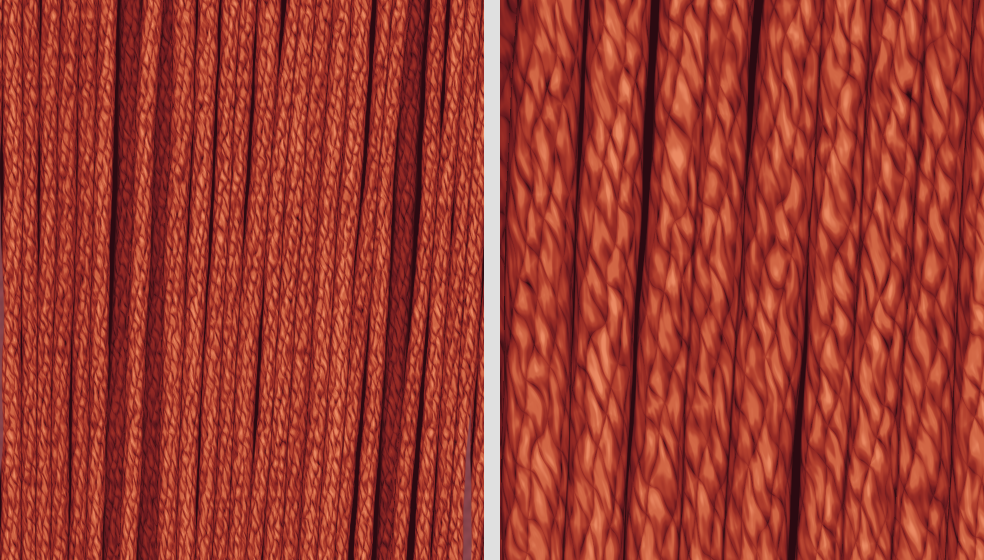
Left, the full canvas; right, a detail of the centre.
Reproduce this texture procedurally as a WebGL 2 fragment shader.

```glsl
#version 300 es
precision highp float;
// Hanging skeins of twisted rust-red cotton thread, packed side by side.
// Each strand is a wandering cylinder; the highest one wins at every point and
// carries a sheared lattice of slim stitches, fine fibres and dark crevices.

uniform vec2 u_resolution;
out vec4 outColor;

float hash(vec2 p) {
    vec3 q = fract(p.xyx * vec3(0.1031, 0.1030, 0.0973));
    q += dot(q, q.yzx + 33.33);
    return fract((q.x + q.y) * q.z);
}

float cornerSlope(vec2 cell, vec2 offset) {
    float angle = 6.2832 * hash(cell);
    return dot(vec2(cos(angle), sin(angle)), offset);
}

// Gradient noise, roughly -0.7 to 0.7
float noise(vec2 p) {
    vec2 i = floor(p), f = p - i;
    vec2 w = f * f * f * (f * (f * 6.0 - 15.0) + 10.0);
    vec2 e = vec2(1.0, 0.0);
    return mix(mix(cornerSlope(i, f), cornerSlope(i + e, f - e), w.x),
               mix(cornerSlope(i + e.yx, f - e.yx), cornerSlope(i + 1.0, f - 1.0), w.x), w.y);
}

// Diamonds that tile the plane, lit from one end, standing for the visible plies
float stitches(vec2 q) {
    vec2 a = fract(q) - 0.5, b = fract(q + 0.5) - 0.5;
    float da = abs(a.x) + abs(a.y), db = abs(b.x) + abs(b.y);
    vec2 c = da < db ? a : b;
    float body = pow(max(1.0 - 2.0 * min(da, db), 0.0), 0.55);
    return body * (0.9 + 0.8 * c.y - 0.5 * c.x);
}

// Shadow to highlight
vec3 threadColor(float v) {
    vec3 c = mix(vec3(0.17, 0.04, 0.065), vec3(0.23, 0.06, 0.08), smoothstep(0.0, 0.07, v));
    c = mix(c, vec3(0.42, 0.10, 0.12), smoothstep(0.06, 0.22, v));
    c = mix(c, vec3(0.58, 0.16, 0.14), smoothstep(0.20, 0.43, v));
    c = mix(c, vec3(0.70, 0.25, 0.18), smoothstep(0.42, 0.68, v));
    c = mix(c, vec3(0.82, 0.40, 0.27), smoothstep(0.66, 0.90, v));
    return mix(c, vec3(0.92, 0.54, 0.39), smoothstep(0.95, 1.25, v));
}

vec3 skein(vec2 p) {
    // Strands lean a little more towards the right
    float lean = 0.015 + 0.055 * smoothstep(0.0, 0.65, p.x);
    float u = (p.x - lean * (p.y - 0.5)) * 30.0 + 40.0;

    // Find the topmost strand and how far it stands above the next one
    float top = 0.0, second = 0.0, across = 0.0, roundness = 0.0, tone = 0.0, id = 0.0;
    for (int k = -2; k <= 2; k++) {
        float i = floor(u) + float(k);
        float sunken = step(0.86, hash(vec2(i, 3.0)));
        float center = i + 0.5 + 0.3 * (hash(vec2(i, 11.0)) - 0.5)
                     + 0.8 * (hash(vec2(i, 17.0)) - 0.5) * (p.y - 0.5)
                     + 0.35 * noise(vec2(p.y * 2.2, i * 7.3));
        float radius = mix(0.46, 0.64, hash(vec2(i, 23.0))) + 0.1 * sunken
                     + 0.07 * noise(vec2(p.y * 14.0, i * 5.7));
        float s = (u - center) / radius;
        if (abs(s) >= 1.0) continue;
        float z = hash(vec2(i, 31.0));
        float bulge = sqrt(1.0 - s * s);
        float height = mix(0.2 + 0.45 * z + 0.8 * bulge, 0.3 * bulge, sunken);
        if (height > top) {
            second = top;
            top = height;
            across = asin(s) * radius * 0.8;
            roundness = bulge;
            tone = mix(0.78 + 0.22 * z, 0.12 + 0.45 * z, sunken);
            id = i;
        } else {
            second = max(second, height);
        }
    }
    float crease = mix(0.4, 1.0, smoothstep(0.0, 0.26, top - second));

    // Twist: stitches and fibres slanting around the strand
    float shift = hash(vec2(id, 41.0)) * 9.0;
    float twist = across + 5.0 * p.y + 0.13 * noise(vec2(u * 1.7, p.y * 34.0 + shift));
    vec2 q = vec2(twist * 2.9 + shift, p.y * 23.0 + shift * 1.7);
    q.y += 0.5 * noise(vec2(u * 2.6, p.y * 21.0));
    float ply = stitches(q);
    float fibre = noise(vec2((twist + p.y) * 9.0 + shift, p.y * 55.0))
                + 0.7 * noise(vec2((twist + p.y) * 16.0, p.y * 95.0 + shift));

    // Shade by roundness, depth and uneven light
    float light = roundness * (0.34 + 0.98 * ply + 0.46 * fibre);
    light += roundness * 0.12 * noise(vec2(id * 3.7, p.y * 6.0));
    vec3 color = threadColor(light * tone * crease);

    // Pale backing seen past the outer strands
    float wobble = 0.004 * noise(vec2(p.y * 9.0, 2.5));
    float right = 0.009 * smoothstep(0.36, 0.05, p.y) - abs(p.x - 0.832 - 0.03 * p.y + wobble);
    float left = 0.007 * smoothstep(0.12, 0.25, p.y) * smoothstep(0.68, 0.5, p.y) - p.x + wobble;
    float backing = smoothstep(0.0, 0.003, max(right, left));
    vec3 mauve = vec3(0.53, 0.27, 0.30) * (1.0 + 0.15 * noise(p * 60.0));
    return mix(color, mauve, backing);
}

void main() {
    // Four samples per pixel smooth the strand edges
    vec3 sum = vec3(0.0);
    for (int k = 0; k < 4; k++) {
        vec2 offset = vec2(k & 1, k >> 1) * 0.5 - 0.25;
        sum += skein((gl_FragCoord.xy + offset) / u_resolution.y);
    }
    outColor = vec4(sum * 0.25, 1.0);
}
```
